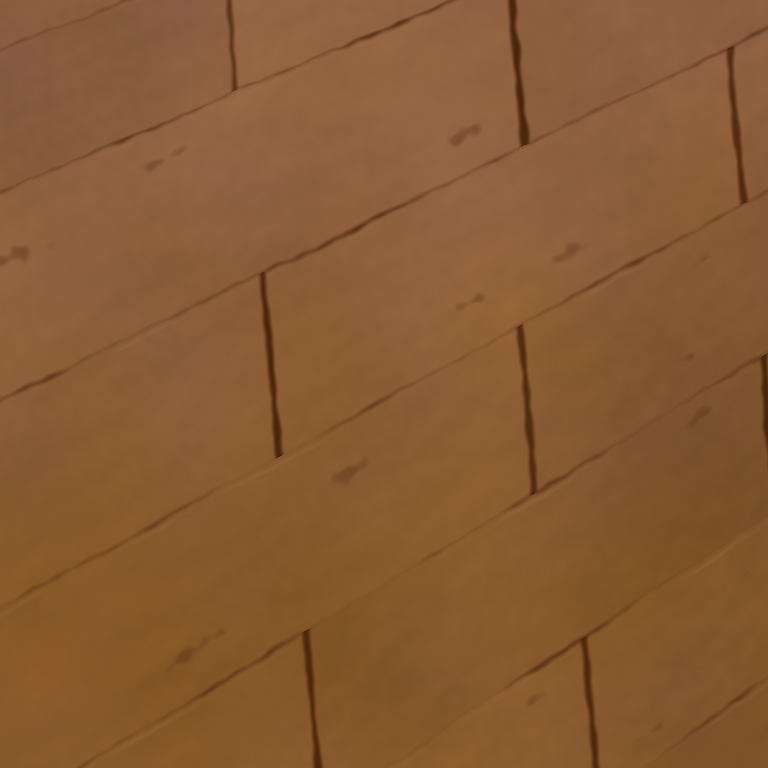
This texture is drawn by a Shadertoy shader. Its source:

```glsl
// Worn tan brick paving in running bond, seen at a slant with fanned courses.

// Course lines: height (measured down from the top) and pitch at each side
const vec2 LEFT_COURSE  = vec2(-0.021, 0.271);
const vec2 RIGHT_COURSE = vec2(-0.385, 0.211);
const float COURSE_COSINE = 0.87;
const float FAR_SQUEEZE = 0.46;

// Cross joints: half-brick count as a quadratic of the sheared x
const vec3 JOINT_CURVE = vec3(0.345, 1.742, 1.13);
const float JOINT_SHEAR = 0.09;
const float JOINT_DRIFT = 0.061;
const float JOINT_CREEP = 0.0155;
const float ODD_SHIFT = 0.033;

// Line half widths and edge softness, in canvas units
const float JOINT_WIDTH = 0.0060;
const float BED_WIDTH = 0.0012;
const float SOFTNESS = 0.0036;

const float CHIP_CHANCE = 0.22;
const vec2 CHIP_GRID = vec2(2.0, 2.0);

const vec3 ROSE_CLAY  = vec3(0.562, 0.382, 0.260);
const vec3 OCHRE_CLAY = vec3(0.534, 0.353, 0.172);
const vec3 AMBER      = vec3(0.515, 0.325, 0.125);
const vec3 LIP_LIGHT  = vec3(0.640, 0.470, 0.330);
const vec3 BED_DARK   = vec3(0.340, 0.190, 0.095);
const vec3 JOINT_DARK = vec3(0.275, 0.130, 0.030);

float hash(vec2 p) {
    vec3 q = fract(p.xyx * 0.1031);
    q += dot(q, q.yzx + 33.33);
    return fract((q.x + q.y) * q.z);
}

vec2 gradientAt(vec2 cell) {
    float angle = 6.28318 * hash(cell + 57.0);
    return vec2(cos(angle), sin(angle));
}

float gradientNoise(vec2 p) {
    vec2 i = floor(p), f = fract(p);
    vec2 u = f * f * f * (f * (f * 6.0 - 15.0) + 10.0);
    vec2 e = vec2(1.0, 0.0);
    float low  = mix(dot(gradientAt(i), f), dot(gradientAt(i + e), f - e), u.x);
    float high = mix(dot(gradientAt(i + e.yx), f - e.yx),
                     dot(gradientAt(i + 1.0), f - 1.0), u.x);
    return mix(low, high, u.y);
}

float lineMask(float dist, float halfWidth) {
    return 1.0 - smoothstep(halfWidth - SOFTNESS, halfWidth + SOFTNESS, abs(dist));
}

// Sparse ragged smudges, one candidate per cell
float chipMask(vec2 wall, vec2 p) {
    vec2 g = wall * CHIP_GRID;
    vec2 cell = floor(g);
    float present = step(hash(cell + 3.0), CHIP_CHANCE);
    vec2 center = 0.3 + 0.4 * vec2(hash(cell + 11.0), hash(cell + 23.0));
    vec2 d = (fract(g) - center) * vec2(0.8, 1.6);
    float size = mix(0.02, 0.12, pow(hash(cell + 31.0), 2.0));
    float edge = length(d) + 0.18 * gradientNoise(p * 48.0);
    return present * (1.0 - smoothstep(size - 0.07, size + 0.07, edge));
}

void mainImage(out vec4 fragColor, in vec2 fragCoord) {
    vec2 p = fragCoord / iResolution.xy;
    p.y = 1.0 - p.y;

    // Hand-laid waver of all lines
    vec2 q = p + 0.004 * vec2(gradientNoise(p * 8.0), gradientNoise(p * 8.0 + 40.0))
               + 0.0022 * gradientNoise(p * 40.0);

    // Course and brick coordinates; the farthest course is narrower
    vec2 course = mix(LEFT_COURSE, RIGHT_COURSE, q.x);
    float k = (q.y - course.x) / course.y;
    k -= FAR_SQUEEZE * max(0.0, 1.0 - k);
    float row = floor(k);
    float odd = mod(row, 2.0);
    float s = q.x - JOINT_SHEAR * q.y;
    float n = JOINT_CURVE.x + s * (JOINT_CURVE.y + s * JOINT_CURVE.z);
    float drift = JOINT_DRIFT * sin(1.5708 * row) + JOINT_CREEP * (row - 2.3) - ODD_SHIFT * odd;
    float brick = 0.5 * (n - drift - 1.0 + odd);
    vec2 id = vec2(floor(brick), row);

    // Signed distances to the nearest bed and cross joint
    float bed = round(k);
    float bedDist = (k - bed) * course.y * COURSE_COSINE;
    float joint = round(brick);
    float jointDist = (brick - joint) * 2.0 / (JOINT_CURVE.y + 2.0 * JOINT_CURVE.z * s);

    // Clay: broad fade, amber corner, shade at the right and far left
    vec3 color = mix(ROSE_CLAY, OCHRE_CLAY, smoothstep(-0.05, 0.9, p.y + 0.15 * (p.x - 0.5)));
    float amber = 1.0 - smoothstep(0.02, 0.36, length((p - vec2(0.14, 0.83)) * vec2(0.8, 1.2)));
    color = mix(color, AMBER, 0.55 * amber);
    color *= 1.0 - 0.07 * smoothstep(0.65, 1.0, p.x) * smoothstep(0.1, 0.4, p.y);
    color *= 1.0 - 0.07 * (1.0 - smoothstep(0.0, 0.35, length(p)));

    // Tint per brick, clouds and fine grain
    float tone = 0.06 * (hash(id + 5.0) - 0.5) + 0.07 * gradientNoise(p * 4.0)
               + 0.04 * gradientNoise(vec2(n * 5.0, k * 7.0))
               + 0.025 * gradientNoise(p * 55.0);
    color *= 1.0 + tone;
    color.b += 0.03 * gradientNoise(p * 6.0 + 19.0);

    // Chips and stains
    color = mix(color, BED_DARK, 0.4 * chipMask(vec2(n, k), p));

    // Beds: broken and beaded, nearly closed in the near courses, with a pale lower lip
    float wear = smoothstep(-0.15, 0.3, gradientNoise(vec2(q.x * 5.0, bed * 7.37 + 0.5)));
    float bead = gradientNoise(vec2(q.x * 38.0, bed * 3.19 + 0.5));
    float lip = smoothstep(0.0, 0.4, gradientNoise(vec2(q.x * 8.0, bed * 5.31 + 9.5)));
    color = mix(color, LIP_LIGHT, 0.35 * lip * lineMask(bedDist - 0.008, 0.001));
    float closed = smoothstep(0.15, 0.65, p.y);
    float bedStrength = mix(mix(0.6, 0.16, closed), mix(0.95, 0.8, closed), wear);
    bedStrength *= mix(0.4, 1.0, step(0.5, bed)) * (0.9 + 0.5 * bead);
    float bedWidth = BED_WIDTH + 0.0014 * wear + 0.0016 * bead;
    color = mix(color, BED_DARK, clamp(bedStrength, 0.0, 1.0) * lineMask(bedDist, bedWidth));

    // Cross joints: wider and darker, each filled differently, faint in the far course
    float fill = mix(0.75, 1.0, hash(vec2(joint, row) + 71.0)) * mix(0.7, 1.0, step(0.5, row));
    float ragged = 0.8 + 0.6 * gradientNoise(vec2(joint * 3.7 + 0.5, q.y * 26.0));
    color = mix(color, JOINT_DARK, fill * lineMask(jointDist, JOINT_WIDTH * fill * ragged));

    fragColor = vec4(color, 1.0);
}
```
